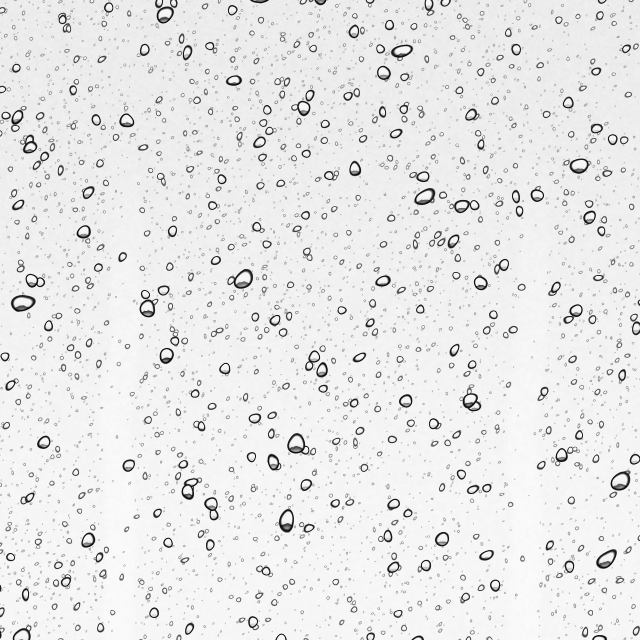
A Shadertoy shader for this texture:

```glsl
// Water drops on a pale pane: five hashed grids of egg-shaped drops, from faint
// mist to large beads, are painted over each other. Each bead has a dark rim,
// a bright heart and, when large, a dark mound of reflection at its foot.

const int LAYERS = 5;
const vec3 PANE_TOP = vec3(0.925);
const vec3 PANE_BOTTOM = vec3(0.965);
const float GRAIN = 0.022;          // strength of the fine texture of the pane
const float RIM_BASE = 0.0008;      // rim width = base + share * radius
const float RIM_SHARE = 0.135;
const float BEAD_RADIUS = 0.0085;   // radius at which a rim is fully dark
const float TILT_MIN = -0.2;        // clockwise lean of the long axis
const float TILT_MAX = 1.35;
const vec2 TRACK_X = vec2(0.19, 0.825);  // tracks wiped almost clear by runs
const float TRACK_WIDTH = 0.026;

// Per layer: cells across, chance of a drop, least and greatest radius
const vec4 LAYER[LAYERS] = vec4[LAYERS](
    vec4(78.0, 0.50, 0.0010, 0.0021),
    vec4(46.0, 0.58, 0.0020, 0.0040),
    vec4(29.0, 0.52, 0.0042, 0.0070),
    vec4(16.0, 0.50, 0.0070, 0.0102),
    vec4(9.0, 0.44, 0.0105, 0.0165));

vec3 hash3(vec3 p) {
    p = fract(p * vec3(0.1031, 0.1030, 0.0973));
    p += dot(p, p.yxz + 33.33);
    return fract((p.xxy + p.yxx) * p.zyx);
}

float noise(vec2 p) {
    vec2 i = floor(p), f = fract(p);
    f = f * f * (3.0 - 2.0 * f);
    float low = mix(hash3(vec3(i, 7.0)).x, hash3(vec3(i + vec2(1, 0), 7.0)).x, f.x);
    float high = mix(hash3(vec3(i + vec2(0, 1), 7.0)).x, hash3(vec3(i + 1.0, 7.0)).x, f.x);
    return mix(low, high, f.y);
}

// 1 inside the vertical clear tracks, fading out towards the top
float clearTrack(vec2 p) {
    float wander = 0.02 * (noise(vec2(p.y * 6.0, 3.0)) - 0.5);
    vec2 away = abs(p.x + wander - TRACK_X);
    float band = 1.0 - smoothstep(0.6, 1.2, min(away.x, away.y) / TRACK_WIDTH);
    return band * (1.0 - smoothstep(0.55, 0.85, p.y));
}

vec3 paneColor(vec2 uv) {
    vec3 color = mix(PANE_BOTTOM, PANE_TOP, smoothstep(0.1, 1.0, uv.y));
    float grain = noise(uv * 260.0) + 0.6 * noise(uv * vec2(90.0, 130.0)) - 0.8;
    color += GRAIN * grain * mix(0.5, 1.0, uv.y);
    return color + 0.012 * clearTrack(uv);
}

// Paints one drop; offset is measured from its centre
vec3 paintDrop(vec3 color, vec2 offset, float radius, vec3 look, vec3 trait, float pixel) {
    // Tilted egg outline with a slight wobble
    float tilt = mix(TILT_MIN, TILT_MAX, look.x);
    float c = cos(tilt), s = sin(tilt);
    vec2 q = mat2(c, s, -s, c) * offset / radius;
    float squeeze = mix(0.70, 0.98, look.y);
    q *= vec2(1.0 / squeeze, squeeze + 0.1);
    q.x *= 1.0 + 0.22 * (trait.x - 0.3) * q.y;
    float angle = atan(q.y, q.x);
    float outline = 1.0 + 0.05 * sin(2.0 * angle + 6.28 * look.z)
                        + 0.04 * sin(3.0 * angle + 6.28 * trait.y);
    float depth = (outline - length(q)) * radius * squeeze;
    float cover = smoothstep(-0.6 * pixel, 0.6 * pixel, depth);

    // Dark rim, weaker on one side of smaller drops
    float bead = smoothstep(0.0, BEAD_RADIUS, radius);
    float side = 0.5 + 0.5 * cos(angle - 6.28 * trait.z);
    float width = (RIM_BASE + RIM_SHARE * radius) * mix(0.75, 1.25, side);
    float rim = 1.0 - smoothstep(0.5 * width, 1.35 * width + 0.3 * pixel, depth);
    float ink = mix(0.25, 0.97, bead) * mix(1.0, mix(0.45, 0.92, bead), side * look.z);

    // Bright heart, shaded a little towards the foot
    vec2 v = offset / radius;
    vec3 heart = vec3(0.965 - 0.13 * smoothstep(0.1, -0.9, v.y) * bead);

    // Mound of reflection: black crest above a grey glow
    float crest = -0.27 - 0.45 * v.x * v.x + 0.14 * (noise(v * 4.0 + look.xy * 50.0) - 0.5);
    float mound = smoothstep(0.07, -0.07, v.y - crest);
    float strength = smoothstep(0.0075, 0.0125, radius) * mix(0.55, 1.0, trait.y);
    float glow = mix(0.12, 0.66, smoothstep(0.05, 0.5, crest - v.y));
    heart = mix(heart, vec3(glow), mound * strength);

    vec3 drop = mix(heart, vec3(0.03), rim * ink);
    return mix(color, drop, cover);
}

vec3 paintLayer(vec3 color, vec2 uv, int index, float pixel) {
    vec4 layer = LAYER[index];
    float seed = float(index) * 11.0 + 3.0;
    vec2 home = floor(uv * layer.x);
    for (int y = -1; y <= 1; y++)
    for (int x = -1; x <= 1; x++) {
        vec2 cell = home + vec2(x, y);
        vec3 place = hash3(vec3(cell, seed));
        vec2 center = (cell + place.xy) / layer.x;
        vec3 look = hash3(vec3(cell, seed + 101.0));
        vec3 trait = hash3(vec3(cell, seed + 203.0));
        float radius = mix(layer.z, layer.w, look.z * look.z);
        vec2 offset = uv - center;
        if (dot(offset, offset) > 4.0 * radius * radius + 4.0 * pixel * pixel) continue;
        float chance = layer.y * mix(0.65, 1.35, noise(center * 9.0));
        chance *= 1.0 - 0.88 * clearTrack(center);
        if (place.z < chance) color = paintDrop(color, offset, radius, look, trait, pixel);
    }
    return color;
}

void mainImage(out vec4 fragColor, in vec2 fragCoord) {
    float pixel = 1.0 / iResolution.y;
    vec2 uv = fragCoord * pixel;
    vec3 color = paneColor(uv);
    for (int i = 0; i < LAYERS; i++) color = paintLayer(color, uv, i, pixel);
    fragColor = vec4(clamp(color, 0.0, 1.0), 1.0);
}
```
